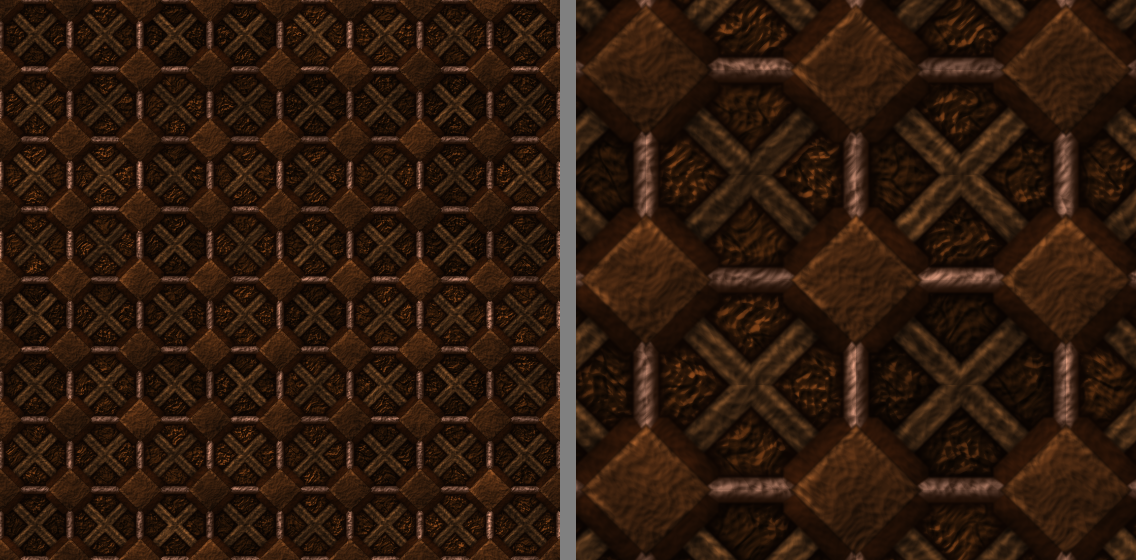
Left, the full canvas; right, a detail of the centre.
Give the GLSL for this pattern, as a three.js fragment shader.

```glsl
varying vec2 vUv;

const float REPEATS = 8.0;
const float TAU = 6.28318;
const float SOFT = 0.009;

const vec3 SHADOW = vec3(0.040, 0.015, 0.006);
const vec3 FLOOR_BROWN = vec3(0.165, 0.085, 0.028);
const vec3 GLINT = vec3(0.34, 0.18, 0.075);
const vec3 RIB = vec3(0.36, 0.225, 0.115);
const vec3 BEVEL = vec3(0.165, 0.075, 0.025);
const vec3 FACE = vec3(0.225, 0.122, 0.052);
const vec3 COPPER = vec3(0.66, 0.46, 0.37);

vec2 hash2(vec2 p) {
  return fract(sin(vec2(dot(p, vec2(127.1, 311.7)), dot(p, vec2(269.5, 183.3)))) * 4375.85);
}

// Nearest and second nearest feature distances, wrapping after n cells
vec2 cellular(vec2 uv, float n) {
  vec2 cell = floor(uv * n);
  vec2 local = fract(uv * n);
  vec2 nearest = vec2(2.0);
  for (int y = -1; y <= 1; y++) {
    for (int x = -1; x <= 1; x++) {
      vec2 offset = vec2(float(x), float(y));
      float d = length(offset + hash2(mod(cell + offset, n)) - local);
      nearest = d < nearest.x ? vec2(d, nearest.x) : vec2(nearest.x, min(nearest.y, d));
    }
  }
  return nearest;
}

vec2 warp(vec2 uv, float amount) {
  return uv + amount * (sin(TAU * uv.yx * vec2(13.0, 17.0))
                      + 0.5 * sin(TAU * (uv.yx * vec2(37.0, 31.0) + uv * vec2(11.0, 9.0))));
}

float roughness(vec2 uv) {
  return 0.38 * cellular(uv, 47.0).x + 0.32 * cellular(uv, 109.0).x + 0.22 * cellular(uv, 211.0).x;
}

// Relief lit from the upper left
float emboss(vec2 uv) {
  return 4.0 * (roughness(uv) - roughness(uv + vec2(-0.0012, 0.0018)));
}

float inside(float d) {
  return 1.0 - smoothstep(-SOFT, SOFT, d);
}

float bump(float x, float width) {
  return exp(-x * x / (width * width));
}

// Sunken floor: finely creased, with sparse warm glints
vec3 floorColor(vec2 uv, float grain, float openness) {
  vec2 crumbs = cellular(warp(uv, 0.006), 41.0);
  float crease = smoothstep(0.0, 0.16, crumbs.y - crumbs.x);
  float patches = 1.0 - smoothstep(0.15, 0.65, cellular(uv, 19.0).x);
  vec3 color = FLOOR_BROWN * (0.5 + 0.5 * crease) * (0.85 + 0.8 * grain);
  color += GLINT * patches * smoothstep(0.05, 0.6, grain) * 0.6;
  return mix(SHADOW, max(color, SHADOW), openness);
}

// Rib with two worn ridges; across is the signed offset from its axis
vec3 ribColor(float across, float grain) {
  float ridges = bump(across - 0.036, 0.018) + 0.55 * bump(across + 0.040, 0.016);
  return RIB * (0.48 + 0.5 * ridges) * (1.0 + 0.55 * grain);
}

// Pointed rod: x runs across, y along; rgb is colour, a is coverage
vec4 rod(vec2 p, float highlight, float grain, float wear) {
  float taper = clamp((0.235 - abs(p.y)) / 0.08, 0.0, 1.0);
  float halfWidth = 0.060 * taper;
  float shine = bump(p.x - highlight, 0.036) * mix(0.6, 1.0, taper);
  vec3 color = mix(BEVEL * 0.7, COPPER * wear, shine * clamp(0.78 + 0.75 * grain, 0.3, 1.2));
  return vec4(color, inside(abs(p.x) - halfWidth) * step(0.001, taper));
}

void main() {
  vec2 q = vUv * REPEATS;
  vec2 c = fract(q) - 0.5;
  vec2 p = fract(q + 0.5) - 0.5;
  vec2 nodeHash = hash2(mod(floor(q + 0.5), REPEATS) + 3.0);
  vec2 holeHash = hash2(mod(floor(q), REPEATS) + 17.0);
  float grain = emboss(warp(vUv, 0.003));
  float mottle = 0.8 + 0.45 * cellular(warp(vUv, 0.006), 24.0).x;

  float diamond = abs(p.x) + abs(p.y);
  float square = max(abs(p.x), abs(p.y));
  float studEdge = max((diamond - 0.45) * 0.707, square - 0.345);

  // Crossed ribs in the hollow
  vec2 diagonals = vec2(c.y - c.x, c.x + c.y) * 0.707;
  float across = abs(diagonals.x) < abs(diagonals.y) ? diagonals.x : diagonals.y;
  float wall = min(studEdge, 0.44 - max(abs(c.x), abs(c.y)));
  float openness = smoothstep(0.065, 0.135, abs(across)) * smoothstep(-0.01, 0.075, wall);
  vec3 color = floorColor(vUv, grain, openness) * mix(0.8, 1.3, holeHash.x);
  vec3 rib = ribColor(across, grain) * mottle * mix(0.85, 1.15, holeHash.y);
  rib *= mix(0.6, 1.0, smoothstep(0.0, 0.05, wall));
  color = mix(color, rib, inside(abs(across) - 0.070));

  // Sloping sides of the stud, mitred at the corners
  float mitre = 1.0 - 0.45 * bump(min(abs(p.x), abs(p.y)), 0.012);
  float sideLight = mix(0.72, 1.05, smoothstep(-0.06, 0.06, p.y - 0.4 * p.x));
  float foot = mix(0.72, 1.0, smoothstep(0.0, 0.05, -studEdge));
  vec3 bevel = BEVEL * sideLight * mitre * foot * mottle * (1.0 + 0.3 * grain);
  color = mix(color, bevel, inside(studEdge));

  // Copper rods between studs
  vec4 upright = rod(vec2(p.x, c.y), -0.006, grain, mix(0.75, 1.1, holeHash.x) * mottle);
  vec4 level = rod(vec2(p.y, c.x), 0.014, grain, mix(0.68, 1.0, holeHash.y) * mottle);
  color = mix(color, upright.rgb, upright.a);
  color = mix(color, level.rgb, level.a);

  // Flat stud face with a worn upper rim
  float rim = bump(diamond - 0.280, 0.026);
  float faceLight = 0.95 + 0.85 * (p.y - 0.5 * p.x) + 0.45 * grain;
  vec3 face = FACE * faceLight * mottle * mix(0.82, 1.22, nodeHash.x);
  face += RIB * rim * mix(0.06, 0.38, smoothstep(-0.1, 0.2, p.y - p.x)) * (0.8 + grain);
  face *= 1.0 - 0.5 * bump(diamond - 0.318, 0.014);
  color = mix(color, face, inside((diamond - 0.315) * 0.707));

  gl_FragColor = vec4(clamp(color, 0.0, 1.0), 1.0);
}
```
